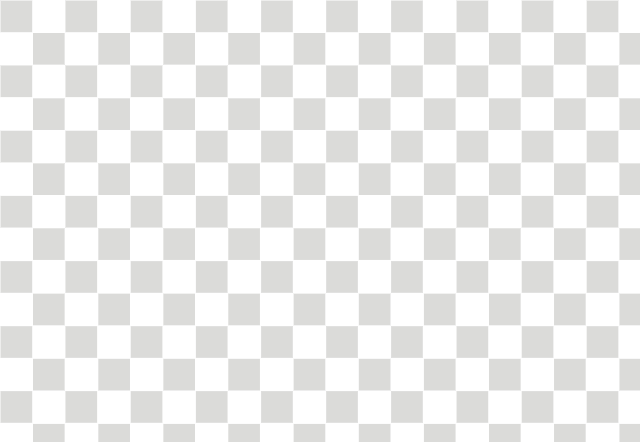
A WebGL 2 fragment shader for this pattern:

```glsl
#version 300 es
precision highp float;
// Pale grey and white checkerboard with hairline gaps between the squares.

uniform vec2 u_resolution;
out vec4 fragColor;

const vec3 WHITE = vec3(1.0);
const vec3 GREY = vec3(0.857, 0.857, 0.850);
const float ROWS = 13.57;       // cells down the canvas height
const float HALF_SIDE = 0.486;  // half a grey square, in cells
const float DRIFT = 0.006;      // slight misplacement of squares, in cells

// Signed distance to an axis-aligned square centred on zero.
float squareDistance(vec2 p, float halfSide) {
    vec2 d = abs(p) - halfSide;
    return length(max(d, 0.0)) + min(max(d.x, d.y), 0.0);
}

// Small column and row offsets from layered sines.
vec2 cellDrift(vec2 cell, float amount) {
    return amount * (0.6 * sin(cell * 2.4 + 0.7) + 0.4 * sin(cell * 5.1));
}

// Coverage of the grey squares, which fill every other cell.
float checkerCoverage(vec2 p, float pixel) {
    vec2 cell = floor(p);
    float isGrey = 1.0 - mod(cell.x + cell.y, 2.0);
    vec2 local = fract(p) - 0.5 - cellDrift(cell, DRIFT);
    float d = squareDistance(local, HALF_SIDE);
    return isGrey * clamp(0.5 - d / pixel, 0.0, 1.0);
}

void main() {
    // Cell coordinates measured from the top left corner.
    vec2 fromTop = vec2(gl_FragCoord.x, u_resolution.y - gl_FragCoord.y);
    float pixel = ROWS / u_resolution.y;
    float coverage = checkerCoverage(fromTop * pixel, pixel);
    fragColor = vec4(mix(WHITE, GREY, coverage), 1.0);
}
```
